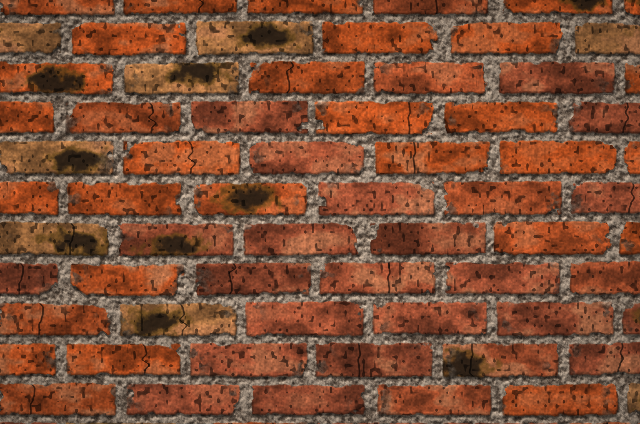
This texture is drawn by a Shadertoy shader. Its source:

```glsl
// Weathered brick wall in running bond with rough, sandy mortar.
// Rounded-box distances, roughened by noise, give the bricks; hashes per
// brick choose its clay, stains, cracks and chips. One unit is one course.

#define COURSES 10.58
#define WALL_WIDTH 16.0
#define BRICK_PITCH 3.135
#define BRICK_HALF vec2(1.47, 0.41)
#define ROW_JITTER 0.5
#define CHIPPING 0.13
#define ORANGE_CLAY vec3(0.71, 0.31, 0.13)
#define RED_CLAY vec3(0.58, 0.29, 0.19)
#define TAN_CLAY vec3(0.64, 0.46, 0.28)
#define SOOT vec3(0.15, 0.11, 0.08)
#define MORTAR_DARK vec3(0.37, 0.31, 0.26)
#define MORTAR_LIGHT vec3(0.64, 0.57, 0.50)

float hash(vec2 p) {
    vec3 q = fract(p.xyx * 0.1031);
    q += dot(q, q.yzx + 33.33);
    return fract((q.x + q.y) * q.z);
}

float noise(vec2 p) {
    vec2 i = floor(p), f = fract(p);
    f = f * f * (3.0 - 2.0 * f);
    return mix(mix(hash(i), hash(i + vec2(1, 0)), f.x),
               mix(hash(i + vec2(0, 1)), hash(i + vec2(1, 1)), f.x), f.y);
}

float fbm(vec2 p) {
    float sum = 0.0, amp = 0.5;
    for (int i = 0; i < 4; i++) {
        sum += amp * noise(p);
        p = mat2(1.6, 1.2, -1.2, 1.6) * p + 7.3;
        amp *= 0.5;
    }
    return sum / 0.9375;
}

// Signed distance to the brick of this cell; also its id and local position
float brickDistance(vec2 p, out vec2 id, out vec2 local) {
    p.y += 0.09 * (noise(p * vec2(0.3, 0.5)) - 0.5);
    float row = floor(p.y);
    float shift = mix(2.9, 1.5, mod(row, 2.0)) + ROW_JITTER * (hash(vec2(row, 7.0)) - 0.5);
    float x = (p.x - shift) / BRICK_PITCH;
    id = vec2(floor(x), row);
    local = vec2((fract(x) - 0.5) * BRICK_PITCH, fract(p.y) - 0.5);
    local.x += 0.06 * (hash(id + 3.0) - 0.5);
    vec2 halfSize = BRICK_HALF - vec2(0.07, 0.03) * hash(id + 5.0);
    vec2 d = abs(local) - halfSize + 0.05;
    float box = length(max(d, 0.0)) + min(max(d.x, d.y), 0.0) - 0.05;
    float ends = smoothstep(1.0, 1.45, abs(local.x));
    float chips = smoothstep(0.52, 0.8, fbm(p * 2.7 + 31.0)) * (0.4 + 1.6 * ends);
    return box + CHIPPING * chips + 0.07 * (fbm(p * 7.0) - 0.5);
}

vec3 brickColor(vec2 id, vec2 local, vec2 p) {
    vec2 seed = id * 17.3 + 60.0;
    float kind = hash(id + 23.0);

    // Clay: warmer in the upper courses, a few bricks pale
    float warmth = hash(id + 11.0) + 0.8 * (0.5 - id.y / COURSES);
    vec3 color = mix(RED_CLAY, ORANGE_CLAY, smoothstep(0.2, 0.7, warmth));
    float pale = step(0.84, kind);
    color = mix(color, TAN_CLAY, 0.85 * pale);
    color *= 0.88 + 0.24 * hash(id + 41.0);

    // Faded patches, darker clouds and fine vertical streaks
    float cloud = fbm(local * vec2(1.3, 2.2) + seed);
    float fade = smoothstep(0.5, 0.7, cloud) * (0.25 + 0.55 * hash(id + 51.0));
    color = mix(color, vec3(0.68, 0.44, 0.30), fade);
    color *= 1.0 - 0.32 * smoothstep(0.52, 0.3, cloud);
    color *= 0.84 + 0.32 * fbm(local * vec2(9.0, 2.0) + seed);
    color *= 0.86 + 0.28 * noise(p * 24.0);

    // Burnt or mossy stain around a random centre
    float stained = step(0.74, kind) * step(0.15, hash(id + 67.0));
    vec2 centre = vec2(2.2, 0.4) * (vec2(hash(id + 71.0), hash(id + 73.0)) - 0.5);
    float reach = length((local - centre) / vec2(0.85, 0.42));
    float stain = stained * smoothstep(1.15, 0.25, reach + 1.3 * (fbm(p * 4.0) - 0.5));
    color = mix(color, vec3(0.38, 0.27, 0.10), 0.7 * smoothstep(0.0, 0.5, stain));
    color = mix(color, SOOT, 0.9 * smoothstep(0.4, 1.0, stain));

    // Pits and an occasional crack
    color *= 1.0 - 0.5 * smoothstep(0.74, 0.88, noise(p * vec2(11.0, 9.0)));
    float crackX = 1.8 * (hash(id + 83.0) - 0.5) + 0.2 * (noise(vec2(local.y * 7.0, seed.x)) - 0.5);
    float crack = smoothstep(0.035, 0.008, abs(local.x - crackX));
    return color * (1.0 - 0.6 * crack * step(0.65, hash(id + 89.0)));
}

void mainImage(out vec4 fragColor, in vec2 fragCoord) {
    vec2 uv = fragCoord / iResolution.xy;
    vec2 p = vec2(uv.x * WALL_WIDTH, (1.0 - uv.y) * COURSES + 0.54);
    float pixel = COURSES / iResolution.y;
    vec2 id, local, otherId, otherLocal;
    float d = brickDistance(p, id, local);
    float above = brickDistance(p - vec2(0.015, 0.065), otherId, otherLocal);

    // Grainy mortar lit from above, shaded beneath each brick
    float grain = fbm(p * 9.0);
    float relief = grain - fbm(p * 9.0 - vec2(0.2, 0.5));
    vec3 mortar = mix(MORTAR_DARK, MORTAR_LIGHT, smoothstep(0.2, 0.65, grain));
    mortar *= 0.9 + 0.9 * relief + 0.24 * (noise(p * 28.0) - 0.5);
    mortar *= 1.0 - 0.5 * smoothstep(0.04, -0.04, above);

    // Brick face with worn rim, light top edge and mortar smears at the ends
    vec3 brick = brickColor(id, local, p) * (1.0 + 0.35 * relief);
    float rim = smoothstep(-0.07, 0.0, d);
    brick *= 1.0 - rim * mix(-0.1, 0.4, smoothstep(-0.3, 0.3, local.y));
    float smear = smoothstep(0.57, 0.7, fbm(p * 3.1 + 90.0)) * smoothstep(0.8, 1.4, abs(local.x));
    brick = mix(brick, mortar, 0.75 * smear);

    vec3 color = mix(brick, mortar, smoothstep(-pixel, pixel, d));
    vec2 corner = uv - 0.5;
    color *= 1.06 - 0.5 * dot(corner, corner);
    fragColor = vec4(clamp(color, 0.0, 1.0), 1.0);
}
```
